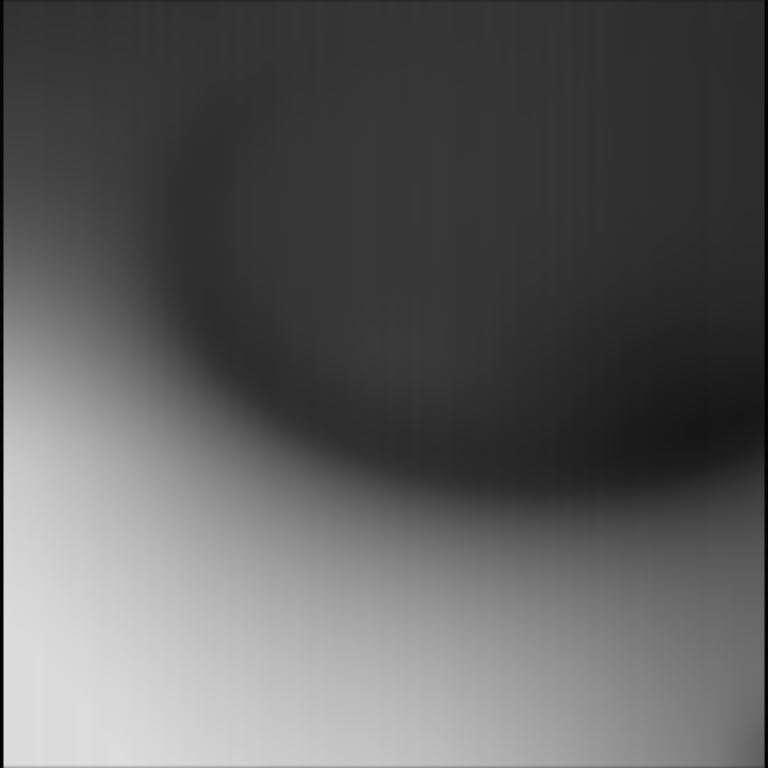
Write a Shadertoy shader that draws this background.

```glsl
#define BOWL_CENTER vec2(0.71, 0.711)
#define BOWL_RADII vec2(0.50, 0.35)
#define SHADE_LEVEL 0.195
#define LIGHT_LEVEL 0.64
#define LIGHT_FALLOFF 0.17
#define WHITE_LIMIT 0.86
#define BORDER_WIDTH 0.0045
#define GRAIN_COLUMNS 96.0
#define GRAIN_AMOUNT 0.006

float hash(float n) {
    return fract(sin(n * 12.9898) * 43758.5453);
}

float columnNoise(float x) {
    float cell = floor(x);
    return mix(hash(cell), hash(cell + 1.0), smoothstep(0.0, 1.0, x - cell));
}

// Approximate signed distance, negative inside the ellipse
float ellipseDistance(vec2 p, vec2 radii) {
    float k = length(p / radii);
    float slope = length(p / (radii * radii));
    return k * (k - 1.0) / max(slope, 0.001);
}

float softSpot(vec2 p, vec2 center, vec2 size) {
    vec2 q = (p - center) / size;
    return exp(-dot(q, q));
}

// Dim surface inside the bowl
float shadedSurface(vec2 uv, float dist) {
    float shade = SHADE_LEVEL;
    shade += 0.022 * softSpot(uv, vec2(0.53, 0.70), vec2(0.22, 0.38));
    shade += 0.018 * softSpot(uv, vec2(0.53, 0.54), vec2(0.10, 0.06));
    shade -= 0.065 * softSpot(uv, vec2(0.88, 0.47), vec2(0.22, 0.14));
    float rim = exp(-pow((dist + 0.035) / 0.06, 2.0));
    shade -= 0.030 * rim * smoothstep(1.0, 0.75, uv.y);
    shade -= 0.020 * smoothstep(0.65, 1.0, uv.x);
    return shade;
}

// Light gathering outside the rim, strongest at the lower left
float outerLight(vec2 uv, float dist) {
    float softness = mix(0.012, 0.08, smoothstep(0.5, 0.85, uv.y));
    float depth = 0.5 * (dist + sqrt(dist * dist + softness * softness));
    float strength = LIGHT_LEVEL + 0.08 * smoothstep(0.5, 0.0, uv.x);
    strength -= 0.34 * smoothstep(0.45, 1.1, uv.x);
    float heightFade = 0.83 * smoothstep(0.8, 0.38, uv.y)
                     + 0.18 * smoothstep(1.02, 0.7, uv.y);
    return strength * heightFade * (1.0 - exp(-depth / LIGHT_FALLOFF));
}

void mainImage(out vec4 fragColor, in vec2 fragCoord) {
    vec2 uv = fragCoord / iResolution.xy;
    vec2 pixel = 1.0 / iResolution.xy;
    float dist = ellipseDistance(uv - BOWL_CENTER, BOWL_RADII);

    float gray = shadedSurface(uv, dist) + outerLight(uv, dist);
    gray = min(gray, WHITE_LIMIT);

    // Faint vertical grain
    gray += GRAIN_AMOUNT * (columnNoise(uv.x * GRAIN_COLUMNS) - 0.5);

    // Darkened corner and frame edges
    gray *= 1.0 - 0.2 * softSpot(uv, vec2(1.0, 0.0), vec2(0.05, 0.08));
    float floorEdge = min(uv.y, 1.0 - uv.y);
    gray *= mix(0.78, 1.0, smoothstep(0.0, BORDER_WIDTH, floorEdge));
    float sideEdge = min(uv.x, 1.0 - uv.x);
    float open = smoothstep(BORDER_WIDTH - pixel.x, BORDER_WIDTH + pixel.x, sideEdge);
    gray = mix(0.02, gray, open);

    fragColor = vec4(vec3(clamp(gray, 0.0, 1.0)), 1.0);
}
```
